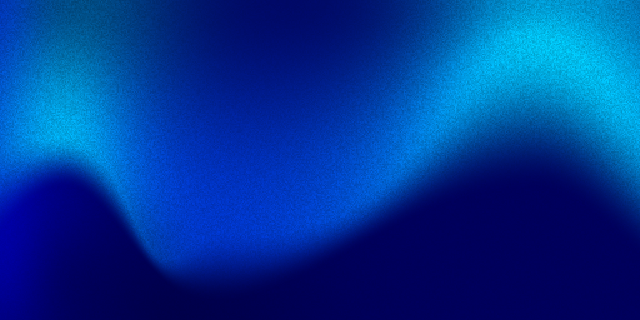
A Shadertoy shader for this background:

```glsl
// Blue light folded over two dark hills, finished with fine film grain.
// Two curves, the crest of the light and the floor of the shade, follow x;
// each column blends from top colour to crest colour to navy between them.

// Bell curve with its own width on each side of the centre
float bell(float x, float centre, float leftWidth, float rightWidth) {
    float d = (x - centre) / (x < centre ? leftWidth : rightWidth);
    return exp(-d * d);
}

// Sine-free hash of a grid cell, 0 to 1
float hash(vec2 cell) {
    vec3 q = fract(cell.xyx * 0.1031);
    q += dot(q, q.yzx + 33.33);
    return fract((q.x + q.y) * q.z);
}

void mainImage(out vec4 fragColor, in vec2 fragCoord) {
    // x runs 0 to 2 and y runs 0 to 1
    vec2 p = fragCoord / iResolution.xy * vec2(2.0, 1.0);
    float x = p.x;

    // Heights of the brightest light and of the full shade
    float crest = 0.27 + 0.31 * bell(x, 0.18, 0.55, 0.34)
                       + 0.60 * bell(x, 1.67, 0.42, 0.46);
    float ground = 0.43 * bell(x, 0.20, 0.33, 0.28)
                 + 0.46 * bell(x, 1.67, 0.69, 0.42);

    // Colours along the crest, the top border and the shade
    float glow = 0.46 * bell(x, 0.20, 0.22, 0.22)
               + 0.55 * bell(x, 1.72, 0.50, 0.70);
    vec3 crestColor = vec3(0.0, 0.20 + glow, 0.78 + 0.28 * glow);
    vec3 topColor = vec3(0.0, 0.03, 0.40)
                  + vec3(0.0, 0.27, 0.12) * bell(x, 0.25, 0.40, 0.30)
                  + vec3(0.0, 0.57, 0.42) * bell(x, 1.70, 0.35, 0.55);
    topColor.b += 0.22 * bell(x, 0.0, 0.12, 0.12);
    vec3 navy = vec3(0.0, 0.0, 0.36);
    navy.b += 0.27 * bell(x, 0.0, 0.14, 0.14) * smoothstep(-0.3, 0.25, p.y)
            + 0.10 * bell(x, 0.2, 0.15, 0.15) * smoothstep(0.1, 0.4, p.y)
            - 0.07 * bell(x, 0.55, 0.25, 0.45) * smoothstep(0.35, 0.0, p.y);

    // Light fades upward slowly and downward into the shade
    float rise = clamp((p.y - crest) / (1.0 - crest), 0.0, 1.0);
    vec3 color = mix(crestColor, topColor, smoothstep(0.0, 1.0, rise));
    float fall = (crest - p.y) / (crest - ground);
    float crisp = bell(x, 0.48, 0.12, 0.14);
    color *= 1.0 - 0.18 * crisp * smoothstep(0.0, 1.0, fall);
    color = mix(color, navy, smoothstep(0.84 * crisp, 1.13, fall));

    // Grain, stronger where the light is
    vec2 cell = floor(p * 256.0);
    float grain = hash(cell) + hash(cell + 71.0) - 1.0;
    color *= 1.0 + grain * (0.04 + 0.10 * smoothstep(0.0, 0.3, color.g));

    fragColor = vec4(clamp(color, 0.0, 1.0), 1.0);
}
```
